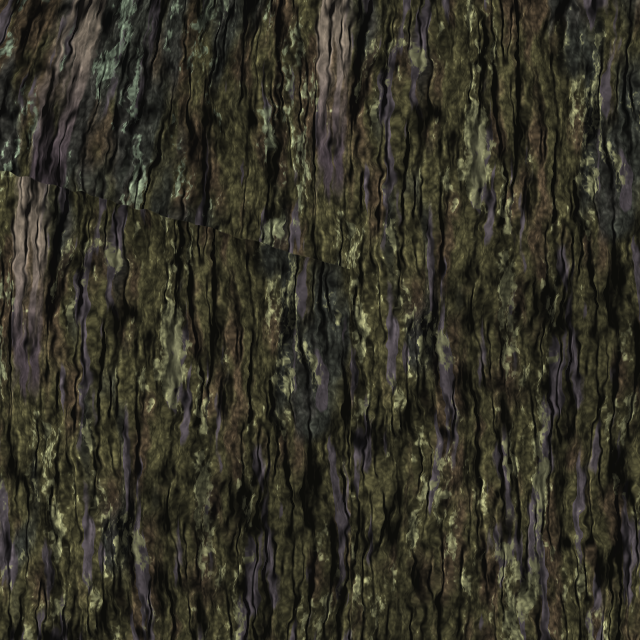
Reproduce this texture procedurally as a WebGL 2 fragment shader.

```glsl
#version 300 es
precision highp float;

uniform vec2 u_resolution;
out vec4 fragColor;

float hash(vec2 p) {
  vec3 q = fract(p.xyx * 0.1031);
  q += dot(q, q.yzx + 33.33);
  return fract((q.x + q.y) * q.z);
}

float valueNoise(vec2 p) {
  vec2 i = floor(p), f = fract(p);
  f = f * f * (3.0 - 2.0 * f);
  float low = mix(hash(i), hash(i + vec2(1, 0)), f.x);
  float high = mix(hash(i + vec2(0, 1)), hash(i + vec2(1, 1)), f.x);
  return mix(low, high, f.y);
}

float layered(vec2 p, int octaves) {
  float sum = 0.0, weight = 0.5, total = 0.0;
  for (int k = 0; k < octaves; k++) {
    sum += weight * valueNoise(p);
    total += weight;
    weight *= 0.6;
    p = p * 2.03 + vec2(17.3, 9.1);
  }
  return sum / total;
}

// Distance to the nearest scattered point
float cellular(vec2 p) {
  vec2 cell = floor(p);
  float nearest = 2.0;
  for (int y = -1; y <= 1; y++)
    for (int x = -1; x <= 1; x++) {
      vec2 c = cell + vec2(x, y);
      vec2 point = c + vec2(hash(c), hash(c + 71.7));
      nearest = min(nearest, distance(p, point));
    }
  return nearest;
}

float blob(vec2 p, vec2 center, vec2 radius) {
  vec2 d = (p - center) / radius;
  return exp(-dot(d, d));
}

// Bend the straight grain, leaning more toward the upper left
vec2 bendGrain(vec2 p) {
  float lean = 0.45 * smoothstep(0.65, 0.0, p.x) * pow(max(p.y - 0.6, 0.0), 2.0);
  float sway = 0.005 * sin(p.y * 9.0 + p.x * 13.0) + 0.002 * sin(p.y * 23.0 - p.x * 31.0);
  float wander = 0.016 * (layered(p * vec2(9.0, 7.0), 2) - 0.5);
  float jag = 0.009 * (layered(p * vec2(70.0, 48.0), 2) - 0.5);
  return vec2(p.x - lean + sway + wander + jag, p.y);
}

float crack(vec2 p, float width) {
  return smoothstep(0.0, width, abs(2.0 * valueNoise(p) - 1.0));
}

float barkHeight(vec2 q) {
  float plates = crack(q * vec2(34.0, 4.5), 0.35);
  float splits = crack(q * vec2(75.0, 12.0) + 5.7, 0.42);
  float fibres = layered(q * vec2(95.0, 22.0), 3);
  return 0.24 * plates + 0.25 * splits + 0.51 * fibres;
}

vec3 bark(vec2 p) {
  vec2 q = bendGrain(p);
  float height = barkHeight(q);
  float relief = height - barkHeight(q + vec2(-0.003, 0.003));
  float grain = 1.0 - cellular(q * vec2(180.0, 120.0));
  float fuzz = layered(q * vec2(130.0, 75.0), 3);
  float broad = layered(q * vec2(9.0, 4.0) + 3.1, 3);

  // Moss, browner toward the upper left
  float upperLeft = smoothstep(0.65, 0.2, p.x) * smoothstep(0.45, 0.8, p.y);
  float rust = smoothstep(0.5, 0.75, layered(q * vec2(30.0, 10.0) + 40.0, 3) + 0.14 * upperLeft);
  vec3 albedo = mix(vec3(0.238, 0.228, 0.148), vec3(0.25, 0.2, 0.155), 0.75 * rust);
  float damp = smoothstep(0.56, 0.72, layered(q * vec2(17.0, 4.0) + 80.0, 3) + 0.06 * upperLeft);
  albedo = mix(albedo, vec3(0.15, 0.165, 0.165), 0.7 * damp);

  // Bare violet slivers
  float sliver = layered(q * vec2(46.0, 7.0) + 21.0, 3);
  float bare = smoothstep(0.63, 0.7, sliver);
  albedo = mix(albedo, vec3(0.29, 0.265, 0.28), bare);

  // Weathered wood strips, pale above and violet below
  float strip = min(abs(q.x - 0.515), abs(q.x - 0.075));
  float exposed = exp(-strip * strip / 0.0015) * smoothstep(0.58, 0.78, p.y);
  float splinter = layered(q * vec2(55.0, 6.0) + 90.0, 3);
  exposed = smoothstep(0.3, 0.55, exposed * (0.1 + 1.4 * splinter));
  vec3 wood = mix(vec3(0.27, 0.235, 0.25), vec3(0.47, 0.425, 0.37), smoothstep(0.74, 0.96, p.y));
  albedo = mix(albedo, wood, exposed);

  // Pale lichen crusts
  float crust = layered(q * vec2(34.0, 11.0) + 60.0, 3) + 0.5 * (fuzz - 0.5);
  crust += 0.25 * blob(p, vec2(0.755, 0.74), vec2(0.035, 0.18));
  crust += 0.17 * blob(p, vec2(0.78, 0.24), vec2(0.06, 0.17));
  float lichen = smoothstep(0.63, 0.76, crust) * (1.0 - exposed);
  vec3 crustColor = mix(vec3(0.41, 0.41, 0.295), vec3(0.34, 0.385, 0.32), upperLeft);
  albedo = mix(albedo, crustColor, 0.9 * lichen);

  // Crevice shade, slanted light and grainy surface
  float shade = 0.15 + 1.1 * smoothstep(0.24, 0.76, height) + 1.5 * relief;
  shade = mix(shade, max(shade, 0.6), 0.5 * lichen);
  float speckle = mix(0.7, 1.25, grain) * mix(0.25, 1.75, fuzz);
  shade *= mix(speckle, mix(0.6, 1.4, fuzz), max(bare, exposed));
  shade *= mix(0.7, 1.3, broad);
  return 0.72 * albedo * max(shade, 0.15) + vec3(0.022, 0.022, 0.021);
}

void main() {
  vec2 p = gl_FragCoord.xy / u_resolution.y;
  float pixel = 1.0 / u_resolution.y;

  // A shifted slab overlaps the lower left
  float ragged = 0.006 * (valueNoise(p * 70.0) - 0.5);
  float top = 0.735 - 0.283 * p.x + ragged - p.y;
  float depth = min(top, 0.548 + ragged - p.x);
  float slab = smoothstep(-pixel, pixel, depth);
  vec3 color = vec3(0.0);
  if (slab < 1.0) color += (1.0 - slab) * bark(p);
  if (slab > 0.0) color += slab * bark(p + vec2(0.475, 0.3125));
  float edgeShadow = smoothstep(-0.002, 0.002, top) * exp(-max(top, 0.0) * 45.0);
  color *= 1.0 - 0.3 * slab * edgeShadow * smoothstep(0.03, 0.12, p.x);
  fragColor = vec4(color, 1.0);
}
```
